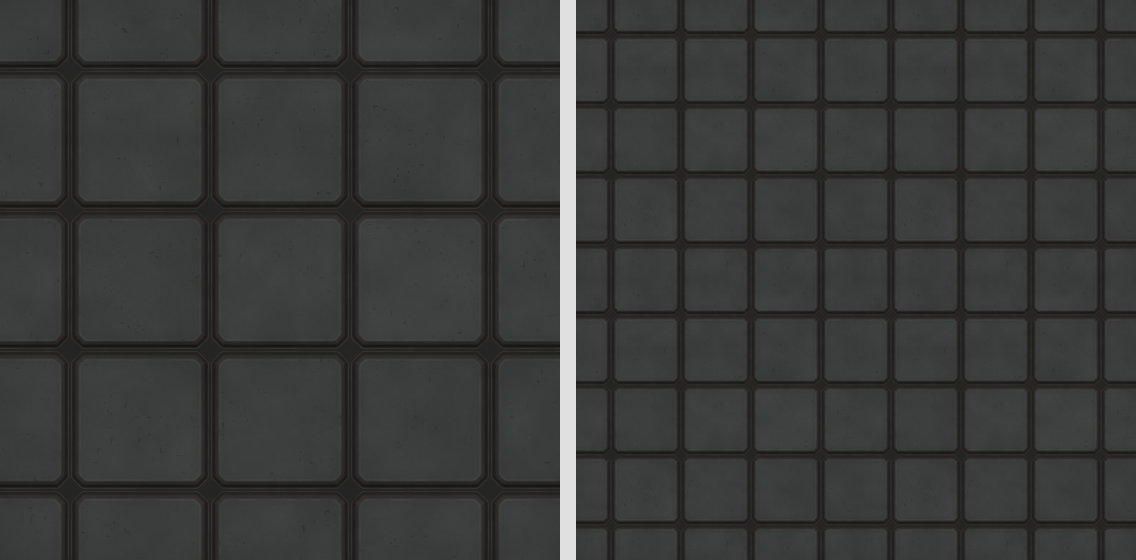
Left, the tile; right, the same tile 2 across and 2 down.
A WebGL 2 fragment shader for this texture:

```glsl
#version 300 es
precision highp float;
// Dark bevelled panels in a square grid, split by grooves with fine edge lines.
// One chamfered-box distance per cell gives face, rim, bevel, seam and line;
// wrapping noise adds mottling, specks and wear, so the canvas tiles.

#define REPEATS 4.0
#define FACE_HALF 0.434
#define CHAMFER 0.044
#define BEVEL_WIDTH 0.041
#define LINE_OFFSET 0.0555
#define LINE_WIDTH 0.0045
#define MOTTLE 0.045
#define SPECKS 0.035
#define FACE_COLOR vec3(0.237, 0.246, 0.243)
#define BEVEL_COLOR vec3(0.172, 0.167, 0.159)
#define GROOVE_COLOR vec3(0.145, 0.143, 0.142)
#define LINE_COLOR vec3(0.235, 0.226, 0.212)

uniform vec2 u_resolution;
out vec4 fragColor;

float hash(vec2 p) {
    return fract(sin(dot(p, vec2(127.1, 311.7))) * 43758.5453);
}

// Value noise that wraps after a whole number of lattice cells
float wrapNoise(vec2 uv, float period) {
    vec2 p = uv * period;
    vec2 i = floor(p);
    vec2 f = fract(p);
    f = f * f * (3.0 - 2.0 * f);
    vec2 lo = mod(i, period);
    vec2 hi = mod(i + 1.0, period);
    return mix(mix(hash(lo), hash(vec2(hi.x, lo.y)), f.x),
               mix(hash(vec2(lo.x, hi.y)), hash(hi), f.x), f.y);
}

float wrapFbm(vec2 uv, float period) {
    float sum = 0.0;
    float gain = 0.5;
    for (int octave = 0; octave < 5; octave++) {
        sum += gain * wrapNoise(uv, period);
        period *= 2.0;
        gain *= 0.55;
    }
    return sum;
}

float smoothMax(float a, float b, float k) {
    float h = max(k - abs(a - b), 0.0) / k;
    return max(a, b) + 0.25 * h * h * k;
}

// Soft-edged stripe centred on zero
float stripe(float d, float width, float blur) {
    return 1.0 - smoothstep(0.5 * width - 0.5 * blur, 0.5 * width + blur, abs(d));
}

void main() {
    vec2 uv = gl_FragCoord.xy / u_resolution;
    vec2 grid = uv * REPEATS + 0.5;
    vec2 cell = fract(grid) - 0.5;
    vec2 id = mod(floor(grid), REPEATS);
    float pixel = REPEATS / min(u_resolution.x, u_resolution.y);

    // Distance from the chamfered outline of the face
    vec2 a = abs(cell);
    float side = max(a.x, a.y) - FACE_HALF;
    float corner = (a.x + a.y - 2.0 * FACE_HALF + CHAMFER) * 0.7071;
    float d = smoothMax(side, corner, 0.012);

    // Outward slope, with the corner facets turned by 45 degrees
    vec2 axis = a.x > a.y ? vec2(1.0, 0.0) : vec2(0.0, 1.0);
    float facet = smoothstep(-0.004, 0.004, corner - side);
    vec2 slope = mix(axis, vec2(0.7071), facet) * sign(cell);

    // Mottled face with small dark specks
    float cloud = wrapFbm(uv, 12.0) - 0.55;
    float grain = wrapNoise(uv, 256.0) - 0.5;
    float speck = smoothstep(0.84, 0.97, wrapNoise(uv + 0.37, 160.0))
                * smoothstep(0.45, 0.75, wrapNoise(uv, 28.0));
    vec3 face = FACE_COLOR + MOTTLE * cloud + 0.006 * grain - SPECKS * speck;
    face += 0.005 * (hash(id + 5.3) - 0.5);
    face -= 0.009 * smoothstep(-0.10, 0.0, d);

    // Bevel darkens outward and is lit from above
    float ramp = clamp(d / BEVEL_WIDTH, 0.0, 1.0);
    vec3 bevel = BEVEL_COLOR + 0.018 * slope.y + 0.012 * facet;
    bevel += 0.012 - 0.030 * ramp + 0.025 * cloud + 0.006 * grain;

    // Worn rim between face and bevel
    float wear = smoothstep(0.25, 0.75, wrapNoise(uv, 48.0));
    float rim = stripe(d + 0.003, 0.010, pixel);
    vec3 color = mix(face, bevel, smoothstep(-pixel, pixel, d - 0.002));
    color += vec3(0.027, 0.025, 0.021) * rim * (0.45 + 0.55 * wear);

    // Groove, its dark inner seam and the fine outer line
    float outside = d - BEVEL_WIDTH;
    vec3 groove = GROOVE_COLOR + 0.012 * cloud + 0.004 * grain;
    color = mix(color, groove, smoothstep(-pixel, pixel, outside));
    float seam = stripe(outside + 0.004, 0.013, pixel);
    color -= (0.034 - 0.012 * slope.y) * seam;
    float line = stripe(d - LINE_OFFSET, LINE_WIDTH, 0.5 * pixel);
    color = mix(color, LINE_COLOR, line * (0.4 + 0.25 * wear));

    fragColor = vec4(color, 1.0);
}
```
